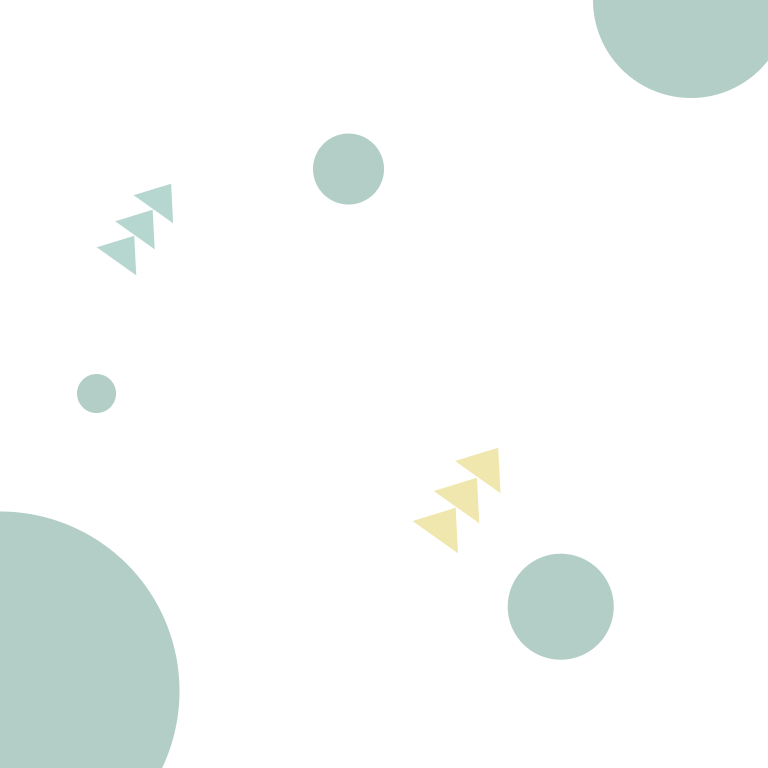
Reproduce this background procedurally as a Shadertoy shader.

```glsl
float circle(vec2 p, vec2 center, float radius) {
    return length(p - center) - radius;
}

// Signed distance to the line a-b, positive on its left side
float edge(vec2 p, vec2 a, vec2 b) {
    vec2 along = normalize(b - a);
    return dot(p - a, vec2(-along.y, along.x));
}

// Three equal triangles climbing to the upper right
float triangleStack(vec2 p, vec2 origin, float scale) {
    vec2 a = vec2(0.0), b = vec2(0.0488, 0.0150), c = vec2(0.0514, -0.0365);
    vec2 q = (p - origin) / scale;
    float d = 1.0;
    for (int i = 0; i < 3; i++) {
        vec2 local = q - float(i) * vec2(0.0240, 0.0339);
        d = min(d, max(edge(local, a, b), max(edge(local, b, c), edge(local, c, a))));
    }
    return d * scale;
}

void mainImage(out vec4 fragColor, in vec2 fragCoord) {
    vec2 p = fragCoord / iResolution.xy;
    float pixel = 1.0 / min(iResolution.x, iResolution.y);
    vec3 sage = vec3(0.698, 0.806, 0.778);
    vec3 mint = vec3(0.714, 0.843, 0.812);
    vec3 straw = vec3(0.941, 0.906, 0.686);

    // Large discs cut by the border
    float discs = circle(p, vec2(0.8997, 1.0), 0.1276);
    discs = min(discs, circle(p, vec2(0.0, 0.1003), 0.2337));

    // Small free discs
    discs = min(discs, circle(p, vec2(0.4538, 0.7799), 0.0462));
    discs = min(discs, circle(p, vec2(0.1257, 0.4876), 0.0254));
    discs = min(discs, circle(p, vec2(0.7301, 0.2100), 0.0690));

    float mintStack = triangleStack(p, vec2(0.1260, 0.6780), 1.0);
    float strawStack = triangleStack(p, vec2(0.5371, 0.3216), 1.153);

    // Layers over white
    vec3 color = vec3(1.0);
    color = mix(color, sage, clamp(0.5 - discs / pixel, 0.0, 1.0));
    color = mix(color, mint, clamp(0.5 - mintStack / pixel, 0.0, 1.0));
    color = mix(color, straw, clamp(0.5 - strawStack / pixel, 0.0, 1.0));
    fragColor = vec4(color, 1.0);
}
```
